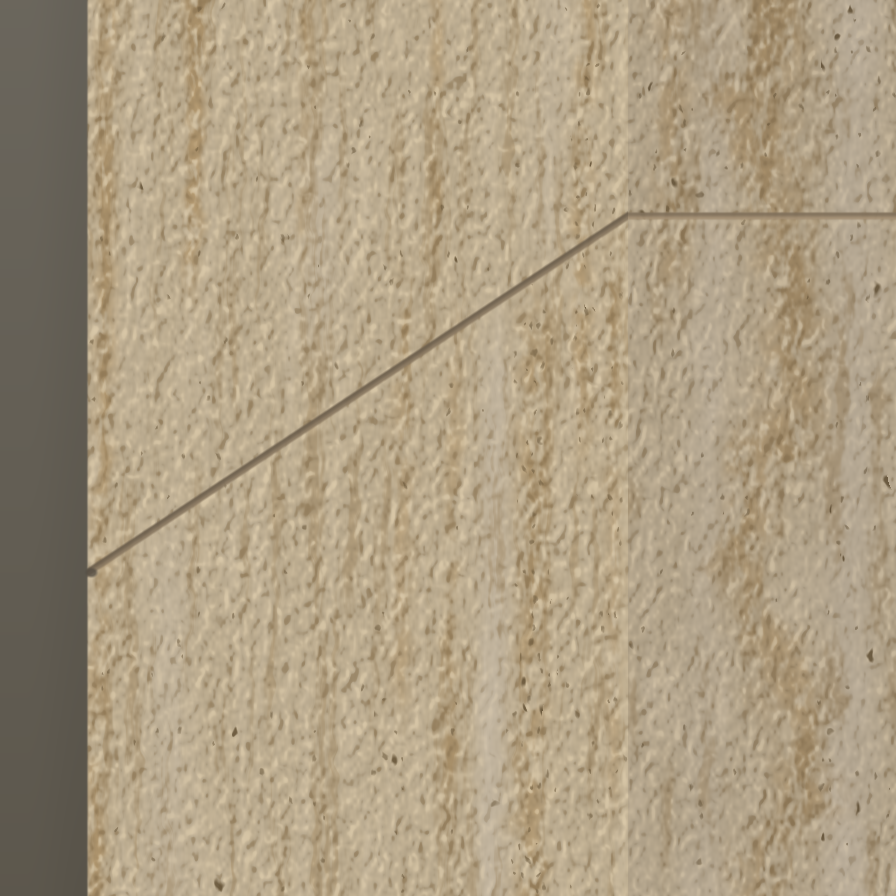
Write a WebGL 2 fragment shader that draws this texture.

```glsl
#version 300 es
precision highp float;
// Corner of a travertine wall beside a shaded grey strip, crossed by a thin joint.
// Stretched value noise makes the vertical bedding, soft masks place the ochre
// veins and pale bands, and hashed cells scatter the pits.
uniform vec2 u_resolution;
out vec4 outColor;

const float WALL_LEFT = 0.0977, CORNER_X = 0.7005;
const float JOINT_LEFT_Y = 0.361, JOINT_CORNER_Y = 0.759;
const vec3 STONE = vec3(0.735, 0.672, 0.560);
const vec3 PALE = vec3(0.755, 0.705, 0.625);
const vec3 CREAM = vec3(0.860, 0.795, 0.670);
const vec3 OCHRE = vec3(0.650, 0.540, 0.375);
const vec3 PIT = vec3(0.385, 0.315, 0.205);
const vec3 JOINT = vec3(0.475, 0.415, 0.335);

float hash(vec2 p) {
  vec3 q = fract(vec3(p.xyx) * 0.1031);
  q += dot(q, q.yzx + 33.33);
  return fract((q.x + q.y) * q.z);
}

float noise(vec2 p) {
  vec2 i = floor(p), f = fract(p);
  f = f * f * (3.0 - 2.0 * f);
  return mix(mix(hash(i), hash(i + vec2(1, 0)), f.x),
             mix(hash(i + vec2(0, 1)), hash(i + vec2(1, 1)), f.x), f.y);
}

float fbm(vec2 p) {
  float sum = 0.0, gain = 0.53;
  for (int i = 0; i < 4; i++, gain *= 0.5) {
    sum += gain * noise(p);
    p = p * 2.03 + 17.1;
  }
  return sum;
}

// Soft vertical band around a centre, fading outside the span (low, high)
float band(vec2 p, float centre, float width, float low, float high) {
  float d = (p.x - centre) / width;
  return exp(-d * d) * smoothstep(low - 0.08, low + 0.08, p.y)
                     * (1.0 - smoothstep(high - 0.08, high + 0.08, p.y));
}

// Elongated holes: one candidate per cell, kept with the given chance
float pits(vec2 p, vec2 cells, float chance, float seed) {
  vec2 g = p * cells, id = floor(g) + seed;
  float size = mix(0.16, 0.34, hash(id + 5.3));
  vec2 d = fract(g) - 0.35 - 0.3 * vec2(hash(id), hash(id + 9.7));
  d += 0.22 * (vec2(noise(g * 4.0), noise(g * 4.0 + 31.0)) - 0.5);
  return step(hash(id + 21.9), chance) * (1.0 - smoothstep(size * 0.25, size, length(d)));
}

// Ochre staining (x), pale bands (y) and pit density (z) of the left face
vec3 leftVeins(vec2 p) {
  float lower = band(p, 0.595, 0.018, -0.1, 0.66), upper = band(p, 0.648, 0.012, 0.5, 1.2);
  float edge = band(p, 0.685, 0.012, 0.1, 0.75), foot = band(p, 0.44, 0.015, -0.2, 0.25);
  float ochre = 0.6 * band(p, 0.113, 0.012, -0.2, 1.2) + band(p, 0.212, 0.010, 0.68, 1.2)
    + 0.5 * band(p, 0.483, 0.008, 0.72, 1.2) + 0.5 * band(p, 0.45, 0.014, 0.2, 0.7)
    + 0.5 * band(p, 0.505, 0.010, 0.1, 0.65) + 0.4 * band(p, 0.335, 0.008, 0.7, 1.2)
    + 0.65 * (lower + upper) + 0.45 * edge;
  float pale = band(p, 0.553, 0.018, -0.2, 0.62) + 0.7 * band(p, 0.355, 0.022, 0.62, 0.85)
    + 0.6 * band(p, 0.19, 0.025, -0.2, 0.4) + 0.5 * band(p, 0.61, 0.02, 0.7, 1.2);
  return vec3(ochre, pale, lower + upper + 0.8 * foot + 0.7 * edge);
}

// The same three masks for the right face, with one wide wandering vein
vec3 rightVeins(vec2 p) {
  float wander = 0.865 + 0.028 * sin(p.y * 12.5 - 6.3) + 0.09 * (fbm(p * 18.0) - 0.5);
  float top = band(p, 0.745, 0.019, 0.66, 1.2), pale = band(p, 0.95, 0.030, -0.2, 1.2);
  return vec3(0.65 * band(p, wander, 0.036, -0.2, 1.2) + 0.6 * top,
              0.8 * pale + 0.5 * band(p, 0.79, 0.022, -0.2, 1.2), 0.25 * pale + 0.4 * top);
}

vec3 travertine(vec2 p, bool rightFace, float seed) {
  vec2 warped = p + vec2(0.010 * (fbm(p * vec2(9, 6) + seed) - 0.5) - 0.012 * (p.y - 0.5), 0.0);
  warped.x += 0.007 * (noise(p * vec2(75, 60)) - 0.5);
  vec3 veins = rightFace ? rightVeins(warped) : leftVeins(warped);
  float bedding = fbm(warped * (rightFace ? vec2(48, 9) : vec2(95, 5)) + seed) - 0.5;
  float clouds = fbm(warped * vec2(80, 36) + seed + 40.0);

  // Relief: the difference of two shifted samples gives lit and shaded flecks
  vec2 g = p * vec2(150, 95) + 1.2 * noise(p * 80.0);
  float relief = noise(g) - noise(g + vec2(0.55, -0.45));
  float speckle = 0.62 * relief + 0.42 * (noise(p * vec2(260, 170) + 7.0) - 0.5);

  // Stain breaks up into speckle; pale bands stay smoother
  float rough = 1.0 - 0.55 * min(veins.y, 1.0);
  float stain = 0.95 * veins.x * smoothstep(0.30, 0.72, clouds + 0.06 - 0.45 * speckle);
  stain += 0.38 * smoothstep(0.04, 0.30, bedding - 0.30 * speckle);
  vec3 col = mix(STONE, PALE, clamp(0.75 * veins.y + 0.8 * max(-bedding, 0.0), 0.0, 0.9));
  col = mix(col, OCHRE, clamp(stain, 0.0, 0.75));
  col *= 1.0 - 0.10 * bedding + 0.23 * speckle * rough;
  col = mix(col, CREAM, 0.38 * rough * smoothstep(0.14, 0.42, speckle));
  col = mix(col, OCHRE * 0.86, 0.50 * rough * smoothstep(0.16, 0.42, -speckle));

  float small = pits(warped, vec2(105, 62), 0.03 + 0.34 * veins.z, seed);
  float large = pits(warped, vec2(62, 36), 0.006 + 0.11 * veins.z, seed + 70.0);
  col = mix(col, PIT, max(0.5 * small, 0.85 * large));
  return rightFace ? col * vec3(0.945, 0.945, 0.955) : col;
}

void main() {
  vec2 uv = gl_FragCoord.xy / u_resolution;
  float aa = 1.0 / min(u_resolution.x, u_resolution.y);
  bool rightFace = uv.x > CORNER_X;
  vec3 col = travertine(uv, rightFace, rightFace ? 60.0 : 11.0);
  float arris = exp(-pow((uv.x - CORNER_X + 0.004) / 0.005, 2.0));
  col = mix(col, CREAM, arris * (rightFace ? 0.07 : 0.25));

  // Recessed joint: dark upper line, paler floor, faint lower lip
  float slope = (JOINT_CORNER_Y - JOINT_LEFT_Y) / (CORNER_X - WALL_LEFT);
  float d = uv.y - JOINT_CORNER_Y - slope * min(uv.x - CORNER_X, 0.0);
  d *= rightFace ? 1.0 : inversesqrt(1.0 + slope * slope);
  col = mix(col, CREAM, 0.18 * exp(-pow((d + 0.0065) / 0.003, 2.0)));
  vec3 floorCol = JOINT * (rightFace ? 1.18 : 1.0) * (1.14 - 0.24 * smoothstep(-0.003, 0.002, d));
  col = mix(col, floorCol, 0.92 - 0.92 * smoothstep(0.0022, 0.0044 + aa, abs(d)));

  // Shaded strip at the left, with a notch where the joint meets it
  vec3 strip = mix(vec3(0.355, 0.335, 0.295), vec3(0.410, 0.392, 0.355), uv.y);
  strip *= 1.02 - 0.05 * smoothstep(0.03, WALL_LEFT, uv.x);
  col = mix(strip, col, smoothstep(WALL_LEFT - 1.5 * aa, WALL_LEFT + 1.5 * aa, uv.x));
  float notch = length((uv - vec2(0.102, JOINT_LEFT_Y)) * vec2(0.8, 1.0));
  col = mix(col, vec3(0.33, 0.30, 0.26), 0.8 - 0.8 * smoothstep(0.003, 0.007, notch));
  outColor = vec4(clamp(col, 0.0, 1.0), 1.0);
}
```
